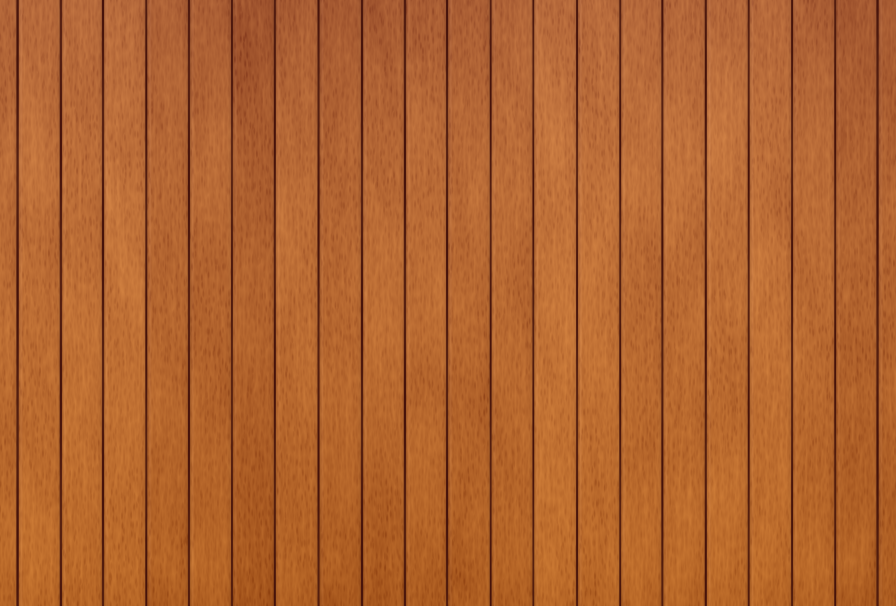
This texture is drawn by a Shadertoy shader. Its source:

```glsl
// Wall of upright varnished wood planks split by thin dark grooves.
// Each plank takes a hashed tone; stretched cellular noise gives grain and
// pores, and warped layered sines give the broad stains and weathering.

const float PITCH = 0.048;          // plank width, in canvas widths
const float FIRST_GROOVE = 0.0195;  // position of the leftmost groove
const float GROOVE_HALF = 0.0011;   // half width of a groove
const float GROOVE_JITTER = 0.016;  // groove offset, in plank widths
const float BASE_TONE = 0.67;
const float PLANK_VARIATION = 0.20;
const float STAIN_STRENGTH = 0.13;
const float GRAIN_STRENGTH = 0.32;
const float PORE_STRENGTH = 0.24;
const vec3 WOOD_DARK = vec3(0.54, 0.24, 0.09);
const vec3 WOOD_LIGHT = vec3(0.82, 0.505, 0.25);
const vec3 GROOVE_COLOR = vec3(0.27, 0.07, 0.04);
const vec3 TOP_TINT = vec3(-0.012, -0.004, 0.035);
const float TAU = 6.2832;

vec2 hash2(vec2 p) {
    vec3 q = fract(vec3(p.xyx) * vec3(0.1031, 0.1030, 0.0973));
    q += dot(q, q.yzx + 33.33);
    return fract((q.xx + q.yz) * q.zy);
}

// Distance to the nearest scattered cell point
float cellular(vec2 p) {
    vec2 cell = floor(p);
    float nearest = 4.0;
    for (int j = -1; j <= 1; j++)
    for (int i = -1; i <= 1; i++) {
        vec2 corner = cell + vec2(i, j);
        vec2 d = corner + hash2(corner + 40.0) - p;
        nearest = min(nearest, dot(d, d));
    }
    return sqrt(nearest);
}

// Soft cloudy field, roughly -1 to 1
float layeredSines(vec2 p) {
    float sum = 0.0, amp = 0.55;
    for (int i = 0; i < 5; i++) {
        p += 0.7 * sin(p.yx * 1.3 + float(i) * 1.9);
        sum += amp * sin(p.x) * cos(p.y);
        p = mat2(1.36, 1.08, -1.08, 1.36) * p + 2.3;
        amp *= 0.62;
    }
    return sum;
}

float grooveOffset(float k) {
    return (hash2(vec2(k + 60.0, 5.0)).x - 0.5) * 2.0 * GROOVE_JITTER;
}

void mainImage(out vec4 fragColor, in vec2 fragCoord) {
    vec2 p = fragCoord / iResolution.x;
    float height = fragCoord.y / iResolution.y;
    float pixel = 1.0 / iResolution.x;

    // Nearest groove and the plank beside it
    float u = (p.x - FIRST_GROOVE) / PITCH;
    float k = floor(u + 0.5);
    float fromGroove = (u - k - grooveOffset(k)) * PITCH;
    float plank = k + (fromGroove < 0.0 ? -1.0 : 0.0);
    vec2 plankRandom = hash2(vec2(plank + 30.0, 17.0));

    // Broad light and shade, plank tone and stains
    float broad = cos(TAU * (p.x - 0.65) / 0.68);
    float shared = layeredSines(p * vec2(9.0, 7.0) + 4.0);
    float own = layeredSines(p * vec2(42.0, 13.0) + plankRandom * 50.0);
    float tone = BASE_TONE + 0.085 * broad;
    tone += PLANK_VARIATION * (plankRandom.x - 0.5);
    tone += STAIN_STRENGTH * (0.5 * shared + 0.8 * own);
    tone += 0.05 * cos(TAU * (height - 0.6));
    tone -= 0.12 * smoothstep(0.7, 1.0, height) * (0.6 - 0.4 * broad);
    tone -= 0.10 * smoothstep(0.08, 0.0, height);

    // Fine upright grain, with short pores that gather in the stains
    vec2 shift = plankRandom * 90.0 + 20.0;
    float sway = 0.0012 * sin(p.y * 11.0 + plankRandom.y * TAU);
    vec2 g = vec2(p.x + sway, p.y);
    float streak = cellular(g * vec2(230.0, 11.0) + shift);
    float fiber = cellular(g * vec2(330.0, 75.0) + shift.yx);
    float pore = smoothstep(0.36, 0.08, cellular(g * vec2(210.0, 62.0) + shift));
    tone += GRAIN_STRENGTH * (0.55 * (streak - 0.45) + 0.6 * (fiber - 0.45));
    tone -= PORE_STRENGTH * pore * (0.55 - 0.4 * own);

    vec3 color = mix(WOOD_DARK, WOOD_LIGHT, clamp(tone, -0.2, 1.15));
    color += TOP_TINT * (2.0 * height - 1.0);

    // Shaded plank edges, a faint lit lip, then the groove itself
    float d = abs(fromGroove);
    color *= 1.0 - 0.20 * exp(-d / 0.0018);
    color += 0.035 * exp(-pow((fromGroove - 0.0042) / 0.0013, 2.0));
    float wear = 0.9 + 0.1 * sin(p.y * 23.0 + k * 2.4);
    float halfWidth = GROOVE_HALF * (0.85 + 0.35 * hash2(vec2(k + 9.0, 3.0)).y);
    float groove = 1.0 - smoothstep(-0.7 * pixel, 0.7 * pixel, d - halfWidth);
    color = mix(color, GROOVE_COLOR, groove * wear);

    fragColor = vec4(clamp(color, 0.0, 1.0), 1.0);
}
```
